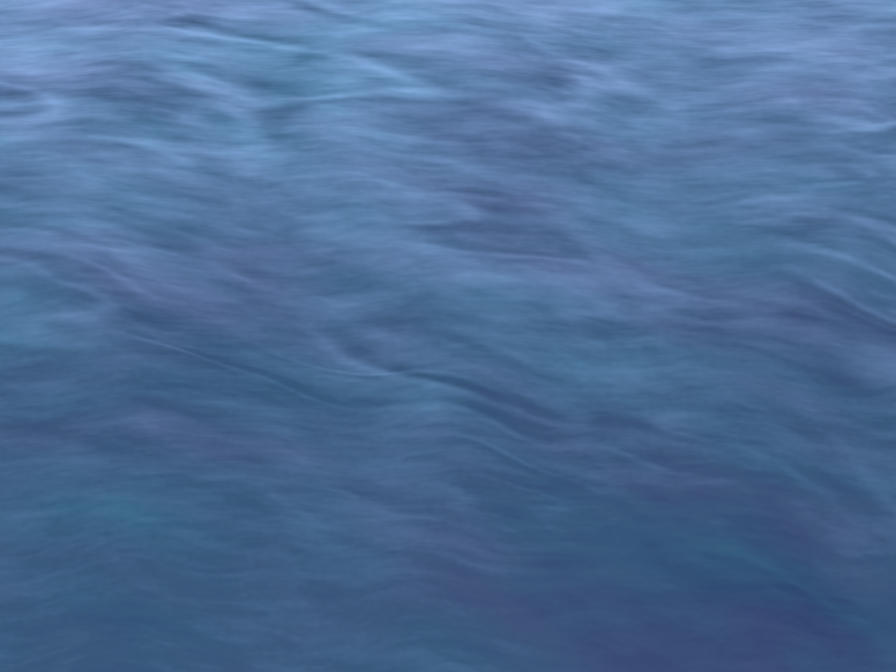
This texture is drawn by a Shadertoy shader. Its source:

```glsl
// Soft blue water surface with slanting swells, fine far ripples and a dark near corner.

const vec3 DEEP = vec3(0.19, 0.27, 0.44);
const vec3 SHADE = vec3(0.232, 0.350, 0.490);
const vec3 SKYLIT = vec3(0.465, 0.605, 0.790);
const vec3 TEAL_SHIFT = vec3(-0.045, 0.030, 0.005);

// Hash without sine, two values in 0..1
vec2 hash2(vec2 p) {
    vec3 q = fract(vec3(p.xyx) * vec3(0.1031, 0.1030, 0.0973));
    q += dot(q, q.yzx + 33.33);
    return fract((q.xx + q.yz) * q.zy);
}

float cornerSlope(vec2 cell, vec2 corner, vec2 f) {
    return dot(hash2(cell + corner) * 2.0 - 1.0, f - corner);
}

// Gradient noise, roughly -0.7..0.7
float gradientNoise(vec2 p) {
    vec2 i = floor(p), f = p - i;
    vec2 u = f * f * f * (f * (f * 6.0 - 15.0) + 10.0);
    float bottom = mix(cornerSlope(i, vec2(0, 0), f), cornerSlope(i, vec2(1, 0), f), u.x);
    float top = mix(cornerSlope(i, vec2(0, 1), f), cornerSlope(i, vec2(1, 1), f), u.x);
    return mix(bottom, top, u.y);
}

float fbm(vec2 p, int octaves) {
    float sum = 0.0, gain = 1.0;
    for (int i = 0; i < octaves; i++) {
        sum += gain * gradientNoise(p);
        p = p * 2.03 + vec2(17.3, 9.1);
        gain *= 0.55;
    }
    return sum;
}

// Coordinates along and across a slanted wave, scaled per axis
vec2 waveSpace(vec2 p, float angle, vec2 frequency) {
    vec2 along = vec2(cos(angle), sin(angle));
    return vec2(dot(p, along), dot(p, vec2(-along.y, along.x))) * frequency;
}

float bell(float x) {
    return exp(-x * x);
}

// Thin soft light line on the zero level, with a shadow on its near side
float crest(vec2 q, float width) {
    float h = gradientNoise(q) + 0.15 * gradientNoise(q * 2.1 + 5.0);
    float light = bell(h / width);
    float shade = bell((h + 2.2 * width) / (1.6 * width));
    float patches = smoothstep(-0.15, 0.25, gradientNoise(q * vec2(0.6, 0.35) + 31.0));
    return (light - 0.8 * shade) * patches;
}

vec3 waterColor(float tone) {
    vec3 lit = mix(SHADE, SKYLIT, clamp(tone, 0.0, 1.2));
    return mix(lit, DEEP, clamp(-tone * 2.2, 0.0, 1.1));
}

void mainImage(out vec4 fragColor, in vec2 fragCoord) {
    vec2 uv = fragCoord / iResolution.xy;
    vec2 p = vec2(uv.x * iResolution.x / iResolution.y, uv.y);

    // Bent, foreshortened water plane
    vec2 plane = vec2(p.x, p.y + 0.4 * p.y * p.y);
    plane.y += 0.05 * p.x * p.x * (1.0 - p.y);
    plane += 0.06 * vec2(fbm(p * 2.6 + 3.0, 2), fbm(p * 2.6 + 41.0, 2));

    float farness = smoothstep(0.45, 0.95, uv.y);
    float roughness = smoothstep(0.05, 0.6, uv.y + 0.3 * uv.x - 0.1);

    // Overall light, brighter toward the far edge
    float tone = 0.03 + 0.87 * uv.y * uv.y;
    tone += 0.17 * fbm(waveSpace(p, -0.25, vec2(1.6, 3.2)) + 7.0, 2);

    // Broad swells and their crests
    float swell = fbm(waveSpace(plane, -0.32, vec2(3.4, 11.0)) + 13.0, 4);
    tone += swell * mix(0.13, 0.38, roughness);
    tone += 0.26 * roughness * crest(waveSpace(plane, -0.30, vec2(2.0, 7.5)) + 23.0, 0.05);
    tone += 0.18 * roughness * crest(waveSpace(plane, -0.24, vec2(4.2, 15.0)) + 61.0, 0.08);

    // Fine ripples, drawn-out streaks and faint glitter
    float ripple = fbm(waveSpace(plane, -0.08, vec2(8.0, 34.0)) + 83.0, 3);
    tone += ripple * mix(0.12, 0.42, farness);
    tone += 0.12 * fbm(waveSpace(plane, 0.06, vec2(14.0, 80.0)) + 47.0, 2);
    tone += 0.06 * gradientNoise(waveSpace(p, 0.0, vec2(90.0, 130.0)));

    // Dark corner nearest the viewer
    vec2 cornerOffset = (uv - vec2(0.86, 0.07)) / vec2(0.22, 0.16);
    float darkCorner = exp(-dot(cornerOffset, cornerOffset));
    tone -= 0.30 * darkCorner;

    // Drifting teal and violet tints
    float tint = fbm(waveSpace(plane, -0.2, vec2(2.6, 6.0)) + 101.0, 3);
    vec3 color = waterColor(tone) + TEAL_SHIFT * (tint * 0.8 - 0.25 * darkCorner);
    fragColor = vec4(clamp(color, 0.0, 1.0), 1.0);
}
```
